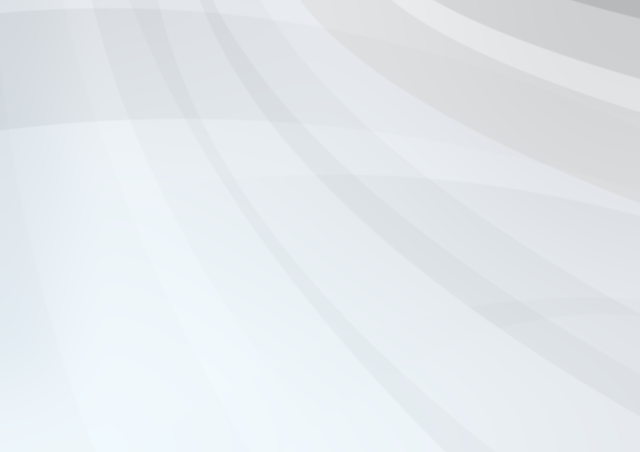
This background is drawn by a Shadertoy shader. Its source:

```glsl
// Pale grey-blue backdrop of translucent sweeping ribbons crossed by shallow arcs.

const float ASPECT = 1.412;
const vec3 COOL_GREY = vec3(0.898, 0.906, 0.923);
const vec3 ICE_GLOW  = vec3(0.950, 0.983, 1.000);
const vec3 WARM_GREY = vec3(0.880, 0.884, 0.886);

// Antialiased coverage of the positive side of a signed distance
float coverage(float dist) {
    float soft = max(0.0030, 0.8 / iResolution.y);
    return smoothstep(-soft, soft, dist);
}

// Right side of a parabola running down from the top edge; p.y is depth
float sweep(vec2 p, float start, float slope, float bend) {
    float x = start + p.y * (slope + bend * p.y);
    float tangent = slope + 2.0 * bend * p.y;
    return coverage((p.x - x) / sqrt(1.0 + tangent * tangent));
}

// Region beneath a shallow arch with the given crest
float arch(vec2 p, vec2 crest, float bend) {
    float dx = p.x - crest.x;
    float tangent = 2.0 * bend * dx;
    return coverage((p.y - crest.y - bend * dx * dx) / sqrt(1.0 + tangent * tangent));
}

// Soft light from the lower left
vec3 backdrop(vec2 p) {
    float r = length((p - vec2(0.2, 1.0)) * vec2(0.75, 1.0));
    return mix(COOL_GREY, ICE_GLOW, smoothstep(1.5, 0.0, r));
}

// Tone of the ribbons falling from the top left
float ribbonTone(vec2 p) {
    float edgeA = sweep(p, -0.010, 0.055, 0.165);
    float edgeB = sweep(p, 0.138, 0.233, 0.180);
    float edgeC = sweep(p, 0.202, 0.239, 0.294);
    float edgeD = sweep(p, 0.285, 0.386, 0.312);
    float edgeE = sweep(p, 0.349, 0.220, 0.524);
    float edgeF = sweep(p, 0.441, 0.372, 0.740);
    float edgeG = sweep(p, 0.469, 0.510, 0.760);
    float edgeH = sweep(p, 0.574, 0.596, 0.879);

    float tone = -0.010 * (1.0 - edgeA) - 0.008 * (1.0 - edgeB);
    tone -= (edgeC - edgeD) * mix(0.026, 0.000, p.y);
    tone -= (edgeD - edgeE) * mix(0.042, 0.030, p.y);
    tone -= (edgeE - edgeF) * mix(0.020, 0.010, p.y);
    tone -= (edgeF - edgeG) * mix(0.048, 0.042, p.y);
    tone -= (edgeG - edgeH) * mix(0.018, 0.026, p.y);

    // Low arches, strongest inside the lower right ribbon
    float lowBand = arch(p, vec2(1.287, 0.658), 0.337) - arch(p, vec2(1.333, 0.695), 0.600);
    tone -= lowBand * mix(0.002, 0.012, edgeF);

    // Long arches across the canvas
    float topArch = arch(p, vec2(0.239, 0.018), 0.194);
    float midArch = arch(p, vec2(0.404, 0.263), 0.158);
    tone -= (topArch - midArch) * mix(0.038, 0.008, smoothstep(0.0, 1.1, p.x));
    float wideFade = smoothstep(0.2, 1.2, p.x) * (1.0 - 0.8 * smoothstep(0.4, 0.95, p.y));
    tone -= arch(p, vec2(0.735, 0.386), 0.201) * 0.026 * wideFade;
    return tone;
}

// Tone of the steeply fanned bands in the upper right
float cornerTone(vec2 p) {
    float brightStart = sweep(p, 0.864, 1.21, 4.03);
    float brightEnd = sweep(p, 0.956, 1.74, 4.98);
    float darkTip = sweep(p, 1.260, 3.30, 10.0);
    float shade = smoothstep(0.8, 0.0, length(p - vec2(ASPECT, 0.0)));
    return 0.045 * (brightStart - brightEnd) - 0.025 * brightEnd
         - 0.085 * darkTip - 0.055 * shade;
}

void mainImage(out vec4 fragColor, in vec2 fragCoord) {
    // Canvas units: x spans 0 to ASPECT, y is depth below the top edge
    vec2 uv = fragCoord / iResolution.xy;
    vec2 p = vec2(uv.x * ASPECT, 1.0 - uv.y);

    float upperRight = sweep(p, 0.662, 0.735, 2.07);
    vec3 color = mix(backdrop(p), WARM_GREY, 0.8 * upperRight);
    color += ribbonTone(p) + cornerTone(p);

    // Gentle shade along the left edge
    color -= vec3(0.040, 0.034, 0.030) * smoothstep(0.25, 0.0, p.x) * smoothstep(0.0, 0.3, uv.y);
    fragColor = vec4(clamp(color, 0.0, 1.0), 1.0);
}
```
